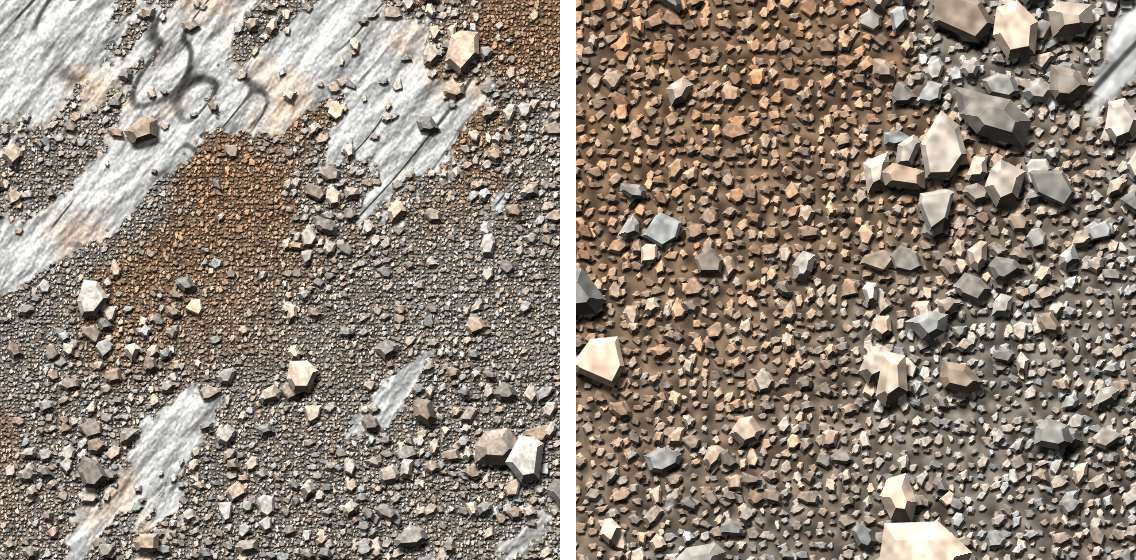
Left: the whole. Right: its middle third, enlarged.
Reproduce this texture procedurally as a Shadertoy shader.

```glsl
// Sunlit scree slope: angular gravel and tan rubble over diagonal ribs of pale bedrock.

const vec2 LIGHT = vec2(-0.36, 0.93);

vec3 hash3(vec2 p) {
    vec3 q = fract(p.xyx * vec3(0.1031, 0.1030, 0.0973));
    q += dot(q, q.yxz + 33.33);
    return fract((q.xxy + q.yzz) * q.zyx);
}

float noise(vec2 p) {
    vec2 i = floor(p), f = fract(p);
    f = f * f * (3.0 - 2.0 * f);
    return mix(mix(hash3(i).x, hash3(i + vec2(1, 0)).x, f.x),
               mix(hash3(i + vec2(0, 1)).x, hash3(i + vec2(1, 1)).x, f.x), f.y);
}

float fbm(vec2 p) {
    float sum = 0.0, amp = 0.52;
    for (int i = 0; i < 5; i++) {
        sum += amp * noise(p);
        p = mat2(1.75, 0.95, -0.95, 1.75) * p + 7.3;
        amp *= 0.5;
    }
    return sum;
}

// Coordinates along and across the grain of the bedrock
vec2 grain(vec2 uv) {
    return vec2(dot(uv, vec2(0.64, 0.77)), dot(uv, vec2(-0.77, 0.64)));
}

// Positive where bedrock is exposed: more of it uphill, plus one low outcrop
float exposure(vec2 uv) {
    vec2 low = uv - vec2(0.34, 0.14);
    return fbm(grain(uv) * vec2(2.8, 8.5) + 3.0) - 0.56
         + 0.17 * (uv.y - 0.5) - 0.13 * (uv.x - 0.5) + 0.17 * exp(-22.0 * dot(low, low));
}

float relief(vec2 uv) {
    return fbm(grain(uv) * vec2(11.0, 30.0));
}

vec3 bedrockColor(vec2 uv) {
    vec2 g = grain(uv);
    float slope = relief(uv) - relief(uv + LIGHT * 0.005);
    float crack = 1.0 - smoothstep(0.01, 0.06, abs(noise(g * vec2(7.0, 24.0) + 5.0) - 0.5));
    crack *= smoothstep(0.4, 0.7, noise(g * 11.0));
    vec3 tone = mix(vec3(0.80, 0.80, 0.79), vec3(0.86, 0.77, 0.68), smoothstep(0.5, 0.75, fbm(uv * 6.0)));
    return tone * clamp(0.98 + 3.2 * slope, 0.2, 1.2) * (1.0 - 0.6 * crack);
}

// One layer of faceted stones, n cells per canvas; clustered layers avoid bedrock
void scatter(inout vec3 col, vec2 uv, float n, float cover, float warmth, bool clustered) {
    vec2 p = uv * n;
    float aa = 0.8 * n / iResolution.y;
    for (int y = 1; y >= -1; y--)
    for (int x = -1; x <= 1; x++) {
        vec2 id = floor(p) + vec2(x, y);
        vec3 h = hash3(id + n), g = hash3(id + n + 57.0);
        if (h.z > cover) continue;
        if (clustered) {
            vec2 site = (id + 0.5) / n;
            float plenty = 0.15 + smoothstep(0.38, 0.68, noise(site * 5.0 + 11.0));
            plenty *= 1.0 - 0.85 * smoothstep(-0.03, 0.04, exposure(site));
            if (h.z > cover * plenty) continue;
        }

        // Irregular hexagon for the stone and for its cast shadow
        vec2 offset = p - id - 0.5 - 0.6 * (h.xy - 0.5);
        float turn = 0.5 + 2.6 * (g.y - 0.5);
        mat2 spin = mat2(cos(turn), -sin(turn), sin(turn), cos(turn));
        vec2 squash = vec2(1.0, 1.35);
        vec2 q = spin * offset * squash;
        vec2 s = spin * (offset + LIGHT * 0.17) * squash;
        vec2 sun = spin * LIGHT;
        float radius = 0.32 + 0.27 * g.x * g.x;
        float stone = -9.0, shadow = -9.0, facing = 0.0;
        for (int k = 0; k < 6; k++) {
            vec3 r = hash3(id * 1.7 + float(k) * 13.0 + n);
            float a = (float(k) + 0.7 * (r.x - 0.5)) * 1.0472;
            vec2 side = vec2(cos(a), sin(a));
            float reach = radius * (0.72 + 0.45 * r.y);
            float d = dot(q, side) - reach;
            if (d > stone) { stone = d; facing = dot(side, sun); }
            shadow = max(shadow, dot(s, side) - reach);
        }

        // Flat top with a bevel lit by the side it faces
        float bevel = smoothstep(-aa, aa, stone + radius * (0.15 + 0.4 * g.z));
        float shade = mix(0.88, 0.58 + 0.46 * facing, bevel);
        shade *= 0.87 + 0.26 * noise(offset * 7.0 + id * 3.0);
        float warm = clamp(warmth + 0.9 * (h.x - 0.5), 0.0, 1.0);
        vec3 tone = mix(vec3(0.87, 0.87, 0.85), vec3(1.05, 0.91, 0.78), warm) * (0.72 + 0.42 * g.y);
        col *= 1.0 - 0.72 * (1.0 - smoothstep(-0.06 - aa, 0.04 + aa, shadow));
        col = mix(col, tone * shade, 1.0 - smoothstep(-aa, aa, stone));
    }
}

void mainImage(out vec4 fragColor, in vec2 fragCoord) {
    vec2 uv = fragCoord / iResolution.y;

    // Soil and fine gravel
    vec3 col = vec3(0.46, 0.43, 0.39) * (0.6 + 0.8 * noise(uv * 160.0));
    scatter(col, uv, 145.0, 1.0, 0.3, false);
    scatter(col, uv, 88.0, 0.55, 0.35, false);
    float rust = smoothstep(0.53, 0.68, fbm(uv * 4.5 + 20.0)) * smoothstep(0.2, 0.8, uv.y - 0.5 * uv.x + 0.3);
    col *= mix(vec3(1.0), vec3(0.98, 0.83, 0.71), rust);

    // Bedrock breaking through, with a ragged dusty edge
    float bare = exposure(uv) + 0.07 * (noise(uv * 95.0) - 0.5);
    col = mix(col, bedrockColor(uv), smoothstep(-0.015, 0.025, bare));

    // Rubble from pebbles up to boulders
    scatter(col, uv, 50.0, 0.55, 0.4, true);
    scatter(col, uv, 28.0, 0.42, 0.5, true);
    scatter(col, uv, 14.0, 0.16, 0.6, true);

    // Grit and sunlight
    col *= 0.9 + 0.24 * noise(uv * 250.0);
    fragColor = vec4(clamp(col * 1.04, 0.0, 1.0), 1.0);
}
```
